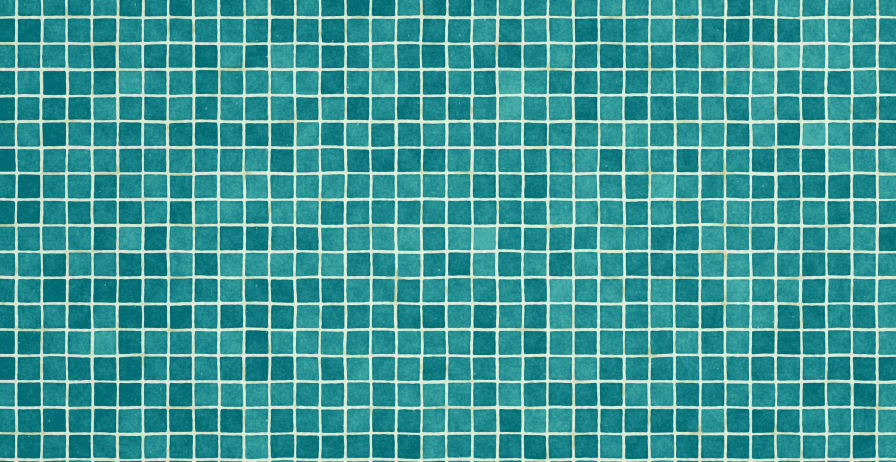
A Shadertoy shader for this texture:

```glsl
// Teal glass mosaic: a grid of small square tiles set in pale grout.
// Each tile is a rounded box with its own hashed tone; gradient noise adds
// glaze clouds, grain, wavering joints and sparse ochre stains.

const vec2 TILE_COUNT = vec2(35.39, 17.76);   // repeats across and down
const vec2 GRID_SHIFT = vec2(0.645, 0.09);    // position of the first joints
const float JOINT_WIDTH = 0.105;              // in tile units
const float CORNER_RADIUS = 0.06;

const vec3 TEAL_DEEP = vec3(0.01, 0.42, 0.45);
const vec3 TEAL_MID = vec3(0.11, 0.53, 0.55);
const vec3 TEAL_PALE = vec3(0.25, 0.65, 0.64);
const vec3 GROUT = vec3(0.85, 0.92, 0.84);
const vec3 GROUT_STAIN = vec3(0.70, 0.72, 0.48);

vec2 hash22(vec2 p) {
    vec3 q = fract(vec3(p.xyx) * vec3(0.1031, 0.1030, 0.0973));
    q += dot(q, q.yzx + 33.33);
    return fract((q.xx + q.yz) * q.zy);
}

float cornerGradient(vec2 corner, vec2 offset) {
    float angle = 6.2832 * hash22(corner + 57.0).x;
    return dot(vec2(cos(angle), sin(angle)), offset);
}

// Gradient noise, roughly -0.7 to 0.7
float gradientNoise(vec2 p) {
    vec2 i = floor(p);
    vec2 f = p - i;
    vec2 u = f * f * f * (f * (f * 6.0 - 15.0) + 10.0);
    vec2 e = vec2(1.0, 0.0);
    float low = mix(cornerGradient(i, f), cornerGradient(i + e.xy, f - e.xy), u.x);
    float high = mix(cornerGradient(i + e.yx, f - e.yx), cornerGradient(i + e.xx, f - e.xx), u.x);
    return mix(low, high, u.y);
}

float roundedBox(vec2 p, vec2 halfSize, float radius) {
    vec2 d = abs(p) - halfSize + radius;
    return length(max(d, 0.0)) + min(max(d.x, d.y), 0.0) - radius;
}

// Signed distance to the tile of one cell, with a small hashed misfit
float tileDistance(vec2 local, vec2 cell) {
    vec2 misfit = hash22(cell + 11.0) - 0.5;
    vec2 halfSize = vec2(0.5 - 0.5 * JOINT_WIDTH) + 0.012 * misfit.yx;
    return roundedBox(local - 0.5 - 0.025 * misfit, halfSize, CORNER_RADIUS);
}

// Broad lighting: dim left side, brighter centre and upper right
float lighting(vec2 uv) {
    float centre = exp(-5.0 * dot(uv - vec2(0.55, 0.45), uv - vec2(0.55, 0.45)));
    float upperRight = smoothstep(0.4, 1.0, uv.x) * smoothstep(0.3, 1.0, uv.y);
    return 0.22 * centre + 0.16 * upperRight - 0.15 * smoothstep(0.35, 0.0, uv.x) - 0.08;
}

vec3 tealRamp(float tone) {
    vec3 lower = mix(TEAL_DEEP, TEAL_MID, clamp(tone * 2.0, 0.0, 1.0));
    return mix(lower, TEAL_PALE, clamp(tone * 2.0 - 1.0, 0.0, 1.3));
}

vec3 tileColor(vec2 p, vec2 cell, float depth, float light) {
    vec2 seed = hash22(cell + 3.0);
    float tone = 0.45 + 0.62 * (seed.x - 0.5) + light;
    tone += 0.28 * smoothstep(0.88, 1.0, seed.y);            // a few pale tiles
    tone += 0.32 * gradientNoise(p * 1.7 + seed * 40.0);     // glaze clouds
    tone += 0.28 * gradientNoise(p * 6.0 + 19.0);            // mottling
    tone += 0.30 * gradientNoise(p * 13.0 + 71.0);           // fine grain
    tone -= 0.14 * (1.0 - smoothstep(0.0, 0.14, depth));     // darker rim
    vec3 color = tealRamp(tone);
    float chip = smoothstep(0.52, 0.62, gradientNoise(p * 5.0 + 130.0));
    return mix(color, GROUT, 0.35 * chip);
}

vec3 groutColor(vec2 p, float light) {
    float stain = smoothstep(0.12, 0.5, gradientNoise(p * vec2(0.7, 1.3) + 23.0));
    stain *= 0.5 + 0.5 * smoothstep(-0.2, 0.3, gradientNoise(p * 3.0 + 47.0));
    vec3 color = mix(GROUT, GROUT_STAIN, 0.6 * stain);
    return color * (1.0 + 0.12 * light + 0.08 * gradientNoise(p * 7.0 + 5.0));
}

void mainImage(out vec4 fragColor, in vec2 fragCoord) {
    vec2 uv = fragCoord / iResolution.xy;
    vec2 p = uv * TILE_COUNT - GRID_SHIFT;
    float pixel = TILE_COUNT.y / iResolution.y;

    // Waver the joints slightly along their length
    vec2 waver = vec2(gradientNoise(p * 0.6 + 9.0), gradientNoise(p * 0.6 + 83.0));
    vec2 grid = p + 0.05 * waver;
    vec2 cell = floor(grid);

    float dist = tileDistance(grid - cell, cell);
    dist += 0.018 * gradientNoise(p * 5.0 + 31.0);           // worn edges
    float light = lighting(uv);
    float tileMask = 1.0 - smoothstep(-0.7 * pixel, 0.7 * pixel, dist);

    vec3 color = mix(groutColor(p, light), tileColor(p, cell, -dist, light), tileMask);
    fragColor = vec4(clamp(color, 0.0, 1.0), 1.0);
}
```
